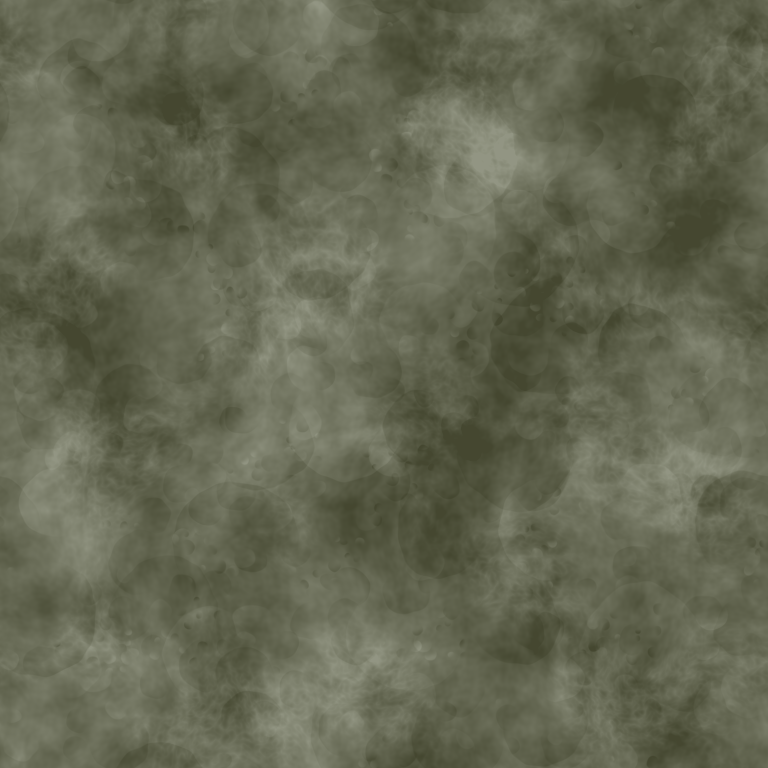
A WebGL 1 fragment shader for this texture:

```glsl
precision highp float;
// Mottled olive watercolour wash: grainy cloud noise under overlapping round
// stains with one crisp side, pale lacy patches and clusters of small droplets.
// Every lattice wraps at a whole number of cells, so the square tiles.

uniform vec2 u_resolution;

const vec3 DARK_OLIVE = vec3(0.27, 0.28, 0.19);
const vec3 PALE_SAGE = vec3(0.572, 0.585, 0.512);
const float MEAN_TONE = 0.42;
const float EDGE = 0.0012;

vec3 hash3(vec2 cell, float seed) {
  vec3 h = fract(vec3(cell.xyx + seed * 17.3) * vec3(0.1031, 0.1030, 0.0973));
  h += dot(h, h.yxz + 33.33);
  return fract((h.xxy + h.yzz) * h.zyx);
}

vec2 direction(float turn) {
  float angle = 6.28318 * turn;
  return vec2(cos(angle), sin(angle));
}

float slope(vec2 cell, vec2 corner, vec2 local, float count, float seed) {
  vec2 gradient = direction(hash3(mod(cell + corner, count), seed).x);
  return dot(gradient, local - corner);
}

// Gradient noise around zero that repeats after count cells
float noise(vec2 p, float count, float seed) {
  vec2 cell = floor(p * count);
  vec2 f = fract(p * count);
  vec2 u = f * f * f * (f * (f * 6.0 - 15.0) + 10.0);
  float low = mix(slope(cell, vec2(0.0, 0.0), f, count, seed),
                  slope(cell, vec2(1.0, 0.0), f, count, seed), u.x);
  float high = mix(slope(cell, vec2(0.0, 1.0), f, count, seed),
                   slope(cell, vec2(1.0, 1.0), f, count, seed), u.x);
  return mix(low, high, u.y);
}

vec2 warp(vec2 p, float count, float amount, float seed) {
  return p + amount * vec2(noise(p, count, seed), noise(p, count, seed + 1.0));
}

float clouds(vec2 p, float count, float gain, float seed) {
  float sum = 0.0;
  float weight = 1.0;
  for (int i = 0; i < 6; i++) {
    sum += weight * noise(p, count, seed + float(i));
    weight *= gain;
    count *= 2.0;
  }
  return sum;
}

// Creased noise around zero, with thin bright ridges
float lace(vec2 p, float count, float seed) {
  float sum = 0.0;
  float weight = 1.0;
  for (int i = 0; i < 4; i++) {
    sum += weight * (0.2 - abs(noise(p, count, seed + float(i))));
    weight *= 0.75;
    count *= 2.0;
  }
  return sum;
}

// Signed tone of scattered discs; radii are in cells, each fades to one side
float stains(vec2 p, float count, vec2 radii, float density, float seed) {
  vec2 cell = floor(p * count);
  vec2 local = fract(p * count);
  float sum = 0.0;
  for (int y = -1; y <= 1; y++) {
    for (int x = -1; x <= 1; x++) {
      vec2 corner = vec2(float(x), float(y));
      vec2 id = mod(cell + corner, count);
      vec3 place = hash3(id, seed);
      vec3 look = hash3(id, seed + 1.0);
      vec2 offset = local - corner - 0.15 - 0.7 * place.xy;
      float radius = mix(radii.x, radii.y, place.z);
      float gap = (length(offset) - radius) / count;
      float disc = 1.0 - smoothstep(-EDGE, EDGE, gap);
      float side = dot(offset, direction(look.x)) / radius;
      float fade = smoothstep(-0.8, 0.9, side);
      float tone = mix(0.5, 1.0, look.z) * (look.y < 0.6 ? -1.0 : 1.0);
      float present = step(hash3(id, seed + 2.0).x, density);
      sum += present * tone * disc * fade;
    }
  }
  return sum;
}

void main() {
  vec2 p = gl_FragCoord.xy / u_resolution;

  // Cloudy wash with a fine grain
  vec2 drift = warp(warp(p, 5.0, 0.03, 1.0), 19.0, 0.006, 3.0);
  float tone = MEAN_TONE + 0.6 * clouds(drift, 4.0, 0.655, 10.0);

  // Stains in three sizes, nearly round with slightly rough rims
  vec2 bent = warp(warp(p, 9.0, 0.012, 20.0), 44.0, 0.004, 22.0);
  tone += 0.15 * stains(bent, 8.0, vec2(0.3, 0.65), 0.75, 30.0);
  tone += 0.14 * stains(bent, 14.0, vec2(0.2, 0.6), 0.5, 40.0);
  tone += 0.13 * stains(bent, 23.0, vec2(0.2, 0.6), 0.3, 46.0);

  // Lacy patches, strongest where the wash is pale
  float lacePatch = smoothstep(-0.2, 0.35, noise(p, 6.0, 50.0) + 0.5 * (tone - MEAN_TONE));
  tone += 0.42 * lacePatch * lace(drift, 15.0, 52.0);

  // Droplet clusters in two sizes
  float cluster = smoothstep(0.16, 0.26, noise(p, 9.0, 60.0));
  vec2 ragged = warp(p, 70.0, 0.002, 62.0);
  tone += 0.23 * cluster * stains(ragged, 52.0, vec2(0.18, 0.45), 0.4, 70.0);
  tone += 0.18 * cluster * stains(ragged, 36.0, vec2(0.15, 0.4), 0.3, 80.0);

  gl_FragColor = vec4(mix(DARK_OLIVE, PALE_SAGE, clamp(tone, 0.0, 1.0)), 1.0);
}
```
